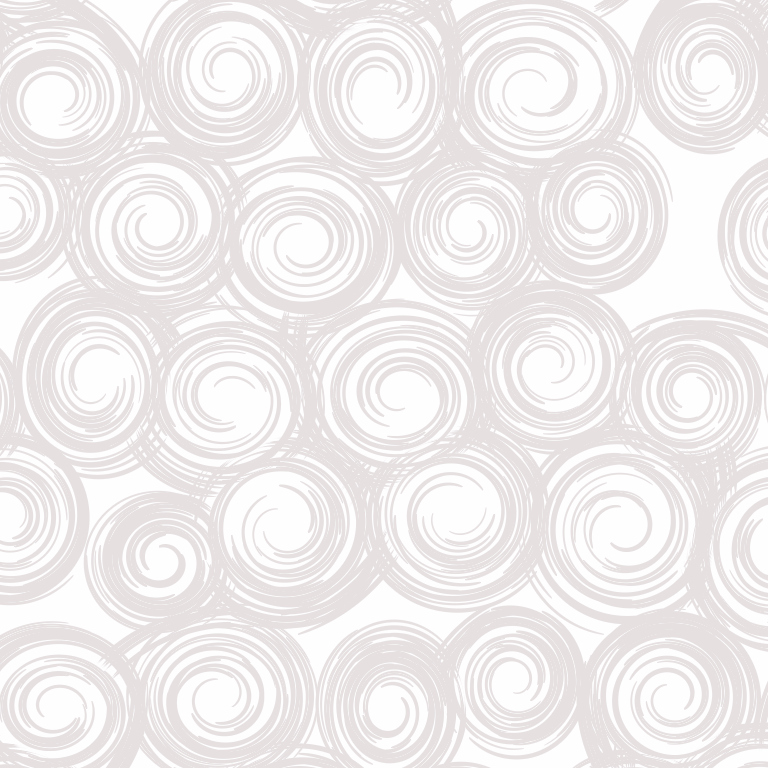
Give the GLSL for this pattern, as a WebGL 2 fragment shader.

```glsl
#version 300 es
precision highp float;
// Hand-drawn swirls: a jittered brick grid of scribbled spirals in pale ink.
// Each swirl is a stack of tapered spiral arcs, crowded towards the rim, and
// some throw off a sweeping bundle of tail strokes. Lengths are in grid cells.

uniform vec2 u_resolution;
out vec4 fragColor;

const float TAU = 6.2831853;
const float CELLS = 5.0;
const int RING_STROKES = 36;
const int TAIL_STROKES = 9;
const vec3 PAPER = vec3(1.0, 0.998, 0.998);
const vec3 INK = vec3(0.902, 0.880, 0.884);

struct Swirl {
    vec2 center;
    float radius;
    float hand;   // +1 or -1: winding direction
    float squash; // slight ellipse
};

// Integer hash: three random values in 0..1
vec3 hash3(ivec3 key) {
    uvec3 v = uvec3(key) * 1664525u + 1013904223u;
    v.x += v.y * v.z; v.y += v.z * v.x; v.z += v.x * v.y;
    v ^= v >> 16u;
    v.x += v.y * v.z; v.y += v.z * v.x; v.z += v.x * v.y;
    return vec3(v >> 8u) / 16777216.0;
}

vec2 direction(float angle) {
    return vec2(cos(angle), sin(angle));
}

float rowShift(int row) {
    return 0.5 * float(row & 1);
}

Swirl makeSwirl(ivec2 cell) {
    vec3 place = hash3(ivec3(cell, 101));
    vec3 form = hash3(ivec3(cell, 202));
    vec2 middle = vec2(cell) + vec2(0.5 + rowShift(cell.y), 0.5);
    return Swirl(middle + 0.32 * (place.xy - 0.5),
                 mix(0.45, 0.66, place.z),
                 form.x < 0.5 ? -1.0 : 1.0,
                 0.14 * (form.y - 0.5));
}

// Coverage of one arc whose radius grows along its span and whose ends taper
float arcStroke(vec2 p, float radius, float growth, float start, float span,
                float halfWidth, float pixel) {
    float along = fract((atan(p.y, p.x) - start) / TAU) * TAU / span;
    if (along >= 1.0) return 0.0;
    float width = halfWidth * sqrt(sqrt(4.0 * along * (1.0 - along)));
    float dist = abs(length(p) - radius - growth * along);
    return clamp(0.5 + (width - dist) / pixel, 0.0, 1.0) * min(1.0, 2.0 * width / pixel);
}

// Spiral body: arcs from the central hook out to the crowded rim
float ringStrokes(vec2 p, float radius, ivec2 cell, float weight, float pixel) {
    float ink = 0.0;
    for (int k = 0; k < RING_STROKES; k++) {
        vec3 shape = hash3(ivec3(cell, 1000 + k));
        vec3 drift = hash3(ivec3(cell, 2000 + k));
        float level = (float(k) + shape.x) / float(RING_STROKES);
        float r = radius * mix(0.13, 1.02, pow(level, 0.68));
        vec2 offset = 0.13 * r * (drift.xy - 0.5);
        float growth = radius * mix(0.17, 0.03, level);
        float halfWidth = weight * mix(0.006, 0.0165, drift.z);
        ink = max(ink, arcStroke(p - offset, r, growth, shape.y * TAU,
                                 mix(1.8, 4.8, shape.z), halfWidth, pixel));
    }
    return ink;
}

// Tail: wider arcs that leave the rim along its tangent
float tailStrokes(vec2 p, float radius, ivec2 cell, float weight, float pixel) {
    float ink = 0.0;
    float leave = hash3(ivec3(cell, 303)).x * TAU;
    vec2 hub = -0.9 * radius * direction(leave);
    for (int k = 0; k < TAIL_STROKES; k++) {
        vec3 shape = hash3(ivec3(cell, 3000 + k));
        float r = radius * mix(1.72, 1.98, shape.x);
        float start = leave - 0.35 * shape.y;
        float halfWidth = weight * mix(0.007, 0.016, shape.z);
        ink = max(ink, arcStroke(p - hub, r, 0.08 * radius * (shape.z - 0.5), start,
                                 mix(0.9, 1.4, shape.y), halfWidth, pixel));
    }
    return ink;
}

ivec2 neighborCell(vec2 p, int dx, int dy) {
    int row = int(floor(p.y)) + dy;
    return ivec2(int(floor(p.x - rowShift(row))) + dx, row);
}

void main() {
    float side = min(u_resolution.x, u_resolution.y);
    vec2 p = gl_FragCoord.xy / side * CELLS;
    float pixel = CELLS / side;

    // Depth inside the closest swirl: 0 at its centre, 1 on its rim
    float nearest = 10.0;
    for (int i = 0; i < 9; i++) {
        Swirl s = makeSwirl(neighborCell(p, i % 3 - 1, i / 3 - 1));
        nearest = min(nearest, length(p - s.center) / s.radius);
    }

    // Strokes thin out where they run into the heart of another swirl
    float ink = 0.0;
    for (int i = 0; i < 9; i++) {
        ivec2 cell = neighborCell(p, i % 3 - 1, i / 3 - 1);
        Swirl s = makeSwirl(cell);
        vec2 local = p - s.center;
        float depth = length(local) / s.radius;
        if (depth > 2.0) continue;
        float weight = max(smoothstep(0.68, 0.95, nearest),
                           1.0 - smoothstep(0.05, 0.3, depth - nearest));
        local *= vec2(s.hand * (1.0 + s.squash), 1.0 - s.squash);
        if (depth < 1.3) ink = max(ink, ringStrokes(local, s.radius, cell, weight, pixel));
        if (hash3(ivec3(cell, 404)).x < 0.6)
            ink = max(ink, tailStrokes(local, s.radius, cell, weight, pixel));
    }
    fragColor = vec4(mix(PAPER, INK, ink), 1.0);
}
```
